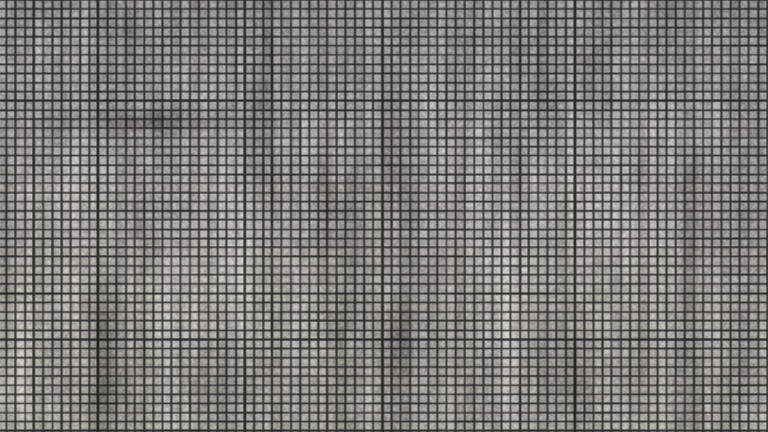
Reproduce this pattern procedurally as a WebGL 1 fragment shader.

```glsl
precision highp float;

uniform vec2 u_resolution;

const float CELL = 0.02122;              // tile pitch, in canvas heights
const vec2 PHASE = vec2(0.71, 0.12);     // grid offset, in tiles
const vec3 TILE = vec3(0.645, 0.625, 0.603);
const vec3 GROUT = vec3(0.185, 0.168, 0.170);
const vec3 RUST = vec3(0.34, 0.25, 0.23);

float hash(vec2 p) {
  return fract(sin(dot(p, vec2(127.1, 311.7))) * 43758.55);
}

vec2 gradient(vec2 corner) {
  float angle = 6.28319 * hash(corner);
  return vec2(cos(angle), sin(angle));
}

float gradientNoise(vec2 p) {
  vec2 i = floor(p);
  vec2 f = p - i;
  vec2 u = f * f * f * (f * (f * 6.0 - 15.0) + 10.0);
  vec2 e = vec2(1.0, 0.0);
  float a = dot(gradient(i), f);
  float b = dot(gradient(i + e.xy), f - e.xy);
  float c = dot(gradient(i + e.yx), f - e.yx);
  float d = dot(gradient(i + e.xx), f - e.xx);
  return mix(mix(a, b, u.x), mix(c, d, u.x), u.y);
}

float fbm(vec2 p) {
  float sum = 0.0;
  float amp = 1.0;
  for (int i = 0; i < 4; i++) {
    sum += amp * gradientNoise(p);
    p = p * 2.03 + 17.3;
    amp *= 0.55;
  }
  return sum;
}

// Soft elliptical stain
float smudge(vec2 p, vec2 center, vec2 radius) {
  vec2 q = (p - center) / radius;
  return exp(-dot(q, q));
}

// Joints along one axis: each has its own width, offset and darkness
float joints(float across, float along, float halfWidth, float seed, float blur) {
  float id = floor(across + 0.5);
  float shift = 0.09 * (hash(vec2(id, seed)) - 0.5);
  float heavy = smoothstep(0.80, 0.95, hash(vec2(id, seed + 3.0)));
  float wear = gradientNoise(vec2(along * 0.13, id * 3.7 + seed));
  float w = halfWidth * (0.90 + 0.30 * heavy + 0.25 * wear);
  float ink = 0.83 + 0.17 * heavy + 0.20 * wear;
  float cover = clamp((w - abs(across - id - shift)) / blur + 0.5, 0.0, 1.0);
  return min(cover, 2.0 * w / blur) * clamp(ink, 0.55, 1.0);
}

// Weathering: streaks run down the wall, stains cloud it
float weathering(vec2 p) {
  float tone = 0.12 * fbm(vec2(p.x * 9.0, p.y * 1.1));
  tone += 0.10 * gradientNoise(vec2(p.x * 38.0, p.y * 2.3) + 5.0);
  tone += 0.07 * fbm(p * 4.5 + 31.0);
  tone -= 0.13 * smudge(p, vec2(0.36, 0.72), vec2(0.17, 0.025));
  tone -= 0.12 * smudge(p, vec2(0.91, 0.19), vec2(0.05, 0.10));
  tone -= 0.11 * smudge(p, vec2(1.60, 0.62), vec2(0.028, 0.50));
  tone -= 0.08 * smudge(p, vec2(1.26, 0.80), vec2(0.025, 0.30));
  tone -= 0.09 * smudge(p, vec2(0.24, 0.20), vec2(0.035, 0.20));
  tone += 0.06 * smudge(p, vec2(1.39, 0.58), vec2(0.13, 0.22));
  return tone - 0.03 * smoothstep(0.55, 1.0, p.y);
}

// Sparse rust marks with ragged edges, confined to single tiles
float rustMarks(vec2 grid, vec2 tile) {
  float present = step(0.9982, hash(tile + 71.0));
  float ragged = 0.25 * gradientNoise(grid * 4.0);
  return present * (1.0 - smoothstep(0.2, 0.45, length(grid - tile - 0.5) + ragged));
}

void main() {
  vec2 p = gl_FragCoord.xy / u_resolution.y;
  vec2 grid = p / CELL - PHASE;
  vec2 tile = floor(grid);
  float blur = 1.0 / (u_resolution.y * CELL) + 0.07;

  // Tile face with grain and a faint raised middle
  float tone = weathering(p);
  vec2 fromMiddle = abs(fract(grid) - 0.5);
  float face = tone + 0.06 * (hash(tile) - 0.5);
  face += 0.13 * gradientNoise(grid * 2.7);
  face += 0.03 * (1.0 - 4.0 * max(fromMiddle.x, fromMiddle.y));
  vec3 tint = mix(vec3(1.0), vec3(0.99, 0.98, 1.03), smoothstep(0.3, 1.0, p.y));
  vec3 color = (TILE + face) * tint;
  color = mix(color, RUST, 0.75 * rustMarks(grid, tile));

  // Grout grid
  float vertical = joints(grid.x, grid.y, 0.125, 11.0, blur);
  float horizontal = joints(grid.y, grid.x, 0.110, 47.0, blur);
  float grout = 1.0 - (1.0 - vertical) * (1.0 - horizontal);
  color = mix(color, GROUT + 0.25 * tone, grout);

  gl_FragColor = vec4(clamp(color, 0.0, 1.0), 1.0);
}
```
